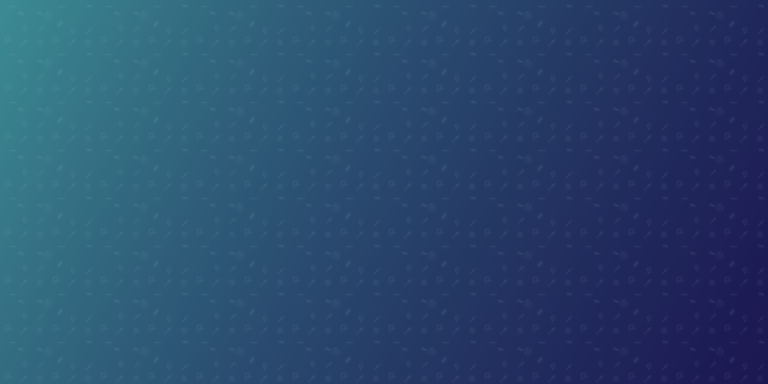
Reproduce this background procedurally as a Shadertoy shader.

```glsl
// Diagonal teal to indigo gradient under a faint repeating pattern of tiny line icons.
#define TEAL vec3(0.234, 0.545, 0.577)
#define INDIGO vec3(0.105, 0.087, 0.318)
#define GRADIENT_DIR vec2(0.88, 0.47)
#define GRADIENT_BEND 0.36
#define CELLS_PER_HEIGHT 24.0
#define TILE_CELLS vec2(6.0, 3.0)
#define STROKE 0.020
#define STROKE_OPACITY 0.062
#define HALO_OPACITY 0.022
#define HALO_WIDTH 0.14

float segment(vec2 p, vec2 a, vec2 b) {
    vec2 ab = b - a;
    return length(p - a - ab * clamp(dot(p - a, ab) / dot(ab, ab), 0.0, 1.0));
}

float box(vec2 p, vec2 halfSize) {
    vec2 d = abs(p) - halfSize;
    return length(max(d, 0.0)) + min(max(d.x, d.y), 0.0);
}

float clockIcon(vec2 p) {
    float hands = min(segment(p, vec2(0.0), vec2(-0.08, -0.06)),
                      segment(p, vec2(0.0), vec2(0.07, -0.03)));
    return min(abs(length(p) - 0.18), hands) - STROKE;
}

float leafIcon(vec2 p) {
    return segment(p, vec2(-0.06, 0.08), vec2(0.06, -0.08)) - 0.09;
}

float penIcon(vec2 p) {
    float stem = segment(p, vec2(-0.20, 0.20), vec2(0.18, -0.18)) - STROKE;
    return min(stem, segment(p, vec2(0.03, -0.03), vec2(0.12, -0.12)) - 0.05);
}

float boxIcon(vec2 p) {
    float frame = abs(box(p, vec2(0.08, 0.10)) - 0.04);
    return min(frame, segment(p, vec2(-0.07, 0.0), vec2(0.07, 0.0))) - STROKE;
}

// Open dome above a slanted rim
float bellIcon(vec2 p) {
    float dome = max(abs(length(p) - 0.14) - STROKE, 0.4 * p.x + p.y - 0.08);
    return min(dome, segment(p, vec2(-0.10, 0.18), vec2(0.20, 0.06)) - 0.03);
}

float bulbIcon(vec2 p) {
    float glass = abs(length(p + vec2(0.0, 0.05)) - 0.10) - STROKE;
    return min(glass, segment(p, vec2(-0.03, 0.13), vec2(0.03, 0.13)) - 0.03);
}

float dashIcon(vec2 p) {
    float bar = segment(p, vec2(-0.17, 0.0), vec2(0.17, 0.0)) - STROKE;
    return min(bar, length(p) - 0.05);
}

// Rounded bar tilted down to the right
float padIcon(vec2 p) {
    p = vec2(p.x + 0.3 * p.y, p.y - 0.3 * p.x);
    return segment(p, vec2(-0.11, 0.0), vec2(0.11, 0.0)) - 0.06;
}

// Distance to the icon that belongs to one cell of the repeating tile
float iconDistance(vec2 p, vec2 cell) {
    vec2 id = mod(cell, TILE_CELLS);
    float family = mod(id.x, 3.0);
    p -= 0.5;
    if (id.y > 1.5) {
        if (family < 0.5) return bellIcon(p + vec2(0.04, 0.04));
        p.y -= 0.16;
        return family < 1.5 ? penIcon(p) : boxIcon(p);
    }
    if (id.y > 0.5) {
        if (id.x == 3.0) return leafIcon(p - vec2(0.25, 0.0));
        if (family < 0.5) return 1.0;
        p -= vec2(0.05, 0.2 + 0.05 * id.x);
        return family < 1.5 ? bulbIcon(p) : penIcon(p * 1.2);
    }
    if (id.x == 3.0) return clockIcon(p - vec2(-0.5, 0.46));
    if (id.x == 0.0) return dashIcon(p - vec2(0.29, -0.08));
    if (id.x == 4.0) return dashIcon(p - vec2(-0.65, -0.08));
    if (id.x == 5.0) return padIcon(p - vec2(0.08, -0.12));
    return padIcon(p - vec2(0.2 * id.x - 0.4, 0.33));
}

void mainImage(out vec4 fragColor, in vec2 fragCoord) {
    // Coordinates in canvas heights, measured down from the top left
    vec2 size = vec2(iResolution.x / iResolution.y, 1.0);
    vec2 uv = fragCoord / iResolution.y;
    uv.y = 1.0 - uv.y;

    // Gently curved linear gradient
    float t = dot(uv, GRADIENT_DIR) / dot(size, GRADIENT_DIR);
    t *= 1.0 + GRADIENT_BEND * (1.0 - t);
    vec3 color = mix(TEAL, INDIGO, clamp(t, 0.0, 1.0));

    // Icons may overlap neighbouring cells
    vec2 grid = uv * CELLS_PER_HEIGHT;
    float nearest = 1.0;
    for (int y = -1; y <= 1; y++) {
        for (int x = -1; x <= 1; x++) {
            vec2 cell = floor(grid) + vec2(x, y);
            nearest = min(nearest, iconDistance(grid - cell, cell));
        }
    }

    // Antialiased translucent strokes with a soft halo
    float pixel = CELLS_PER_HEIGHT / iResolution.y;
    float ink = 1.0 - smoothstep(-0.5 * pixel, 0.5 * pixel, nearest);
    float halo = 1.0 - smoothstep(0.0, HALO_WIDTH, nearest);
    float opacity = STROKE_OPACITY * ink + HALO_OPACITY * halo;
    color = mix(color, vec3(0.75, 0.85, 0.90), opacity);
    fragColor = vec4(color, 1.0);
}
```
